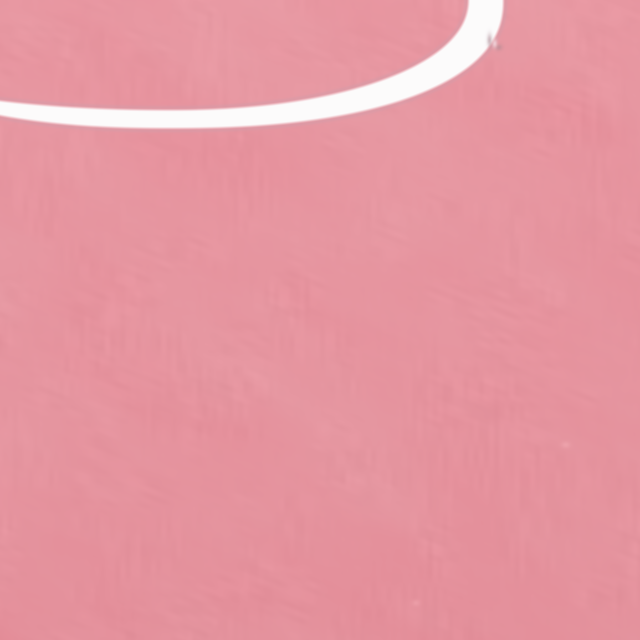
Give the GLSL for this texture, as a Shadertoy shader.

```glsl
float hash(vec2 p) {
    p = fract(p * vec2(0.1031, 0.1137));
    p += dot(p, p.yx + 33.33);
    return fract((p.x + p.y) * p.x * 17.0);
}

float noise(vec2 p) {
    vec2 i = floor(p), f = fract(p);
    f = f * f * (3.0 - 2.0 * f);
    return mix(mix(hash(i), hash(i + vec2(1, 0)), f.x),
               mix(hash(i + vec2(0, 1)), hash(i + vec2(1, 1)), f.x), f.y);
}

float fbm(vec2 p) {
    float sum = 0.0, weight = 0.5;
    for (int i = 0; i < 4; i++) {
        sum += weight * noise(p);
        p = mat2(1.6, 1.2, -1.2, 1.6) * p + 17.3;
        weight *= 0.5;
    }
    return sum / 0.9375;
}

// Approximate signed distance to a superellipse, negative inside
float superellipse(vec2 p, vec2 radii, float power) {
    vec2 q = max(abs(p) / radii, 0.0001);
    float s = pow(q.x, power) + pow(q.y, power);
    vec2 slope = pow(s, 1.0 / power - 1.0) * pow(q, vec2(power - 1.0)) / radii;
    return (pow(s, 1.0 / power) - 1.0) / length(slope);
}

float spot(vec2 p, vec2 center, vec2 size) {
    vec2 d = (p - center) / size;
    return exp(-dot(d, d));
}

void mainImage(out vec4 fragColor, in vec2 fragCoord) {
    vec2 uv = fragCoord / iResolution.xy;
    float soft = max(0.0032, 0.8 / iResolution.y);

    // Pink ground with broad mottling
    vec3 color = mix(vec3(0.893, 0.569, 0.611), vec3(0.908, 0.592, 0.632), uv.y);
    float mottle = fbm(uv * vec2(6.0, 9.0) + vec2(uv.y * 2.0, uv.x * 3.0)) - 0.5;
    color += mottle * vec3(0.004, 0.048, 0.040);

    // Short vertical and slanted brush marks, only in sparse patches
    float uprightPatch = smoothstep(0.5, 0.75, noise(uv * 15.0 + 41.0));
    float slantedPatch = smoothstep(0.5, 0.75, noise(uv * 13.0 + 87.0));
    float upright = noise(uv * vec2(125.0, 28.0)) - 0.5;
    float slanted = noise(vec2(uv.x - uv.y * 0.4, uv.y + uv.x * 0.4) * vec2(35.0, 110.0)) - 0.5;
    color += upright * 0.016 * (0.2 + uprightPatch);
    color += slanted * 0.016 * (0.2 + slantedPatch);

    // White curved band between two superellipses
    vec2 p = uv - vec2(0.267, 1.0);
    float outer = superellipse(p, vec2(0.5195, 0.2005), 2.3);
    float inner = superellipse(p, vec2(p.x < 0.0 ? 0.625 : 0.465, 0.172), 2.1);
    float band = max(outer, -inner);
    float rim = exp(-pow((band - 0.004) / 0.003, 2.0));
    color = mix(color, vec3(0.83, 0.61, 0.66), rim * 0.5);
    color = mix(color, vec3(0.988, 0.984, 0.986), 1.0 - smoothstep(-soft, soft, band));

    // Small scuff beside the band
    color = mix(color, vec3(0.66, 0.52, 0.56), 0.55 * spot(uv, vec2(0.765, 0.937), vec2(0.004, 0.010)));
    color = mix(color, vec3(0.68, 0.54, 0.57), 0.55 * spot(uv, vec2(0.779, 0.926), vec2(0.006, 0.005)));
    color = mix(color, vec3(0.96, 0.88, 0.90), 0.7 * spot(uv, vec2(0.773, 0.932), vec2(0.004, 0.007)));

    // Pale flecks low on the ground
    float flecks = spot(uv, vec2(0.884, 0.305), vec2(0.007, 0.005))
                 + spot(uv, vec2(0.650, 0.058), vec2(0.006, 0.005));
    color += flecks * vec3(0.03, 0.05, 0.045);

    fragColor = vec4(clamp(color, 0.0, 1.0), 1.0);
}
```
